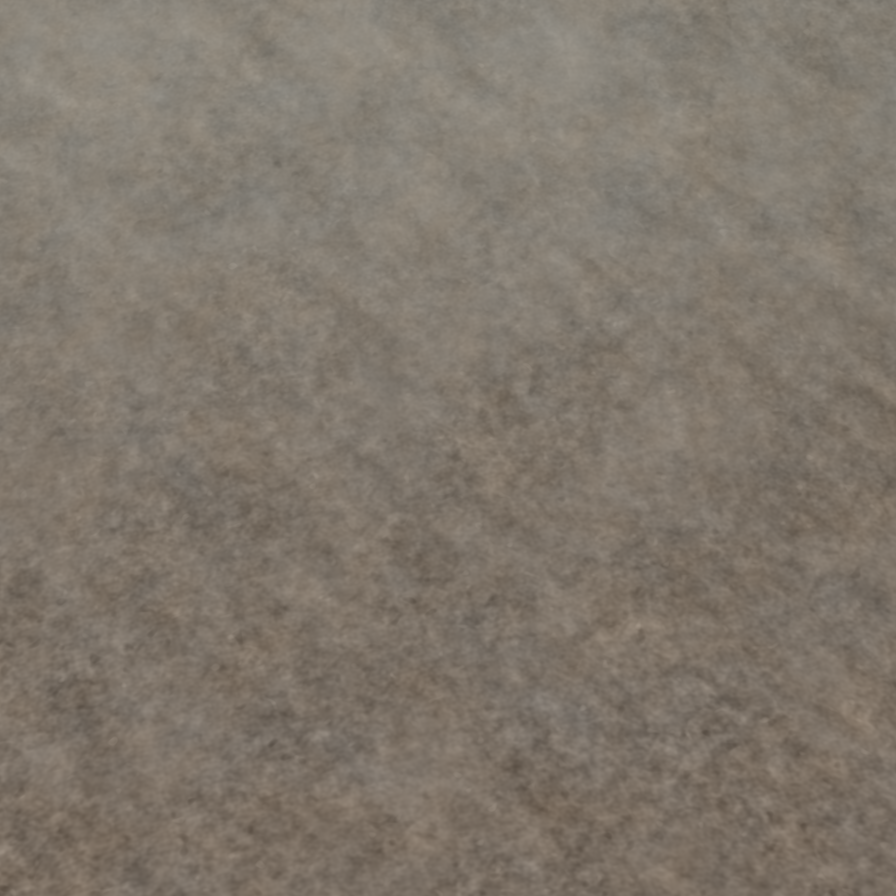
A Shadertoy shader for this texture:

```glsl
// Soft, worn brown-grey stone ground receding into a paler, cooler distance.

const vec3 NEAR_COLOR = vec3(0.474, 0.430, 0.386);
const vec3 MID_COLOR  = vec3(0.496, 0.458, 0.414);
const vec3 FAR_COLOR  = vec3(0.540, 0.518, 0.478);
const vec3 WARM_TINT  = vec3(0.006, 0.000, -0.006);

const float GRAIN_FREQ    = 42.0;   // grain cells across the near edge
const float CLUMP_FREQ    = 17.0;   // grain clusters across the near edge
const float FAR_SCALE     = 1.5;    // how much finer the far grains are
const float FLATTENING    = 1.2;    // vertical squash of the grains
const float NEAR_CONTRAST = 0.036;
const float FAR_CONTRAST  = 0.016;
const float CLUMP_AMOUNT  = 0.011;
const float BLOTCH_AMOUNT = 0.011;
const float STREAK_AMOUNT = 0.013;
const float PIT_AMOUNT    = 0.050;
const float FLECK_AMOUNT  = 0.055;
const vec2  STREAK_DIR    = vec2(0.64, -0.77);

// Integer hash giving a vector in -1..1
vec2 hashGradient(ivec2 cell) {
    uvec2 v = uvec2(cell) * 1664525u + 1013904223u;
    v.x += v.y * 1664525u;
    v.y += v.x * 1664525u;
    v ^= v >> 16u;
    v.x += v.y * 1664525u;
    v.y += v.x * 1664525u;
    v ^= v >> 16u;
    return vec2(v & 65535u) / 32767.5 - 1.0;
}

// Gradient noise scaled to a spread of about one
float noise(vec2 p) {
    ivec2 cell = ivec2(floor(p));
    vec2 f = fract(p);
    vec2 w = f * f * f * (f * (f * 6.0 - 15.0) + 10.0);
    float a = dot(hashGradient(cell), f);
    float b = dot(hashGradient(cell + ivec2(1, 0)), f - vec2(1, 0));
    float c = dot(hashGradient(cell + ivec2(0, 1)), f - vec2(0, 1));
    float d = dot(hashGradient(cell + ivec2(1, 1)), f - vec2(1, 1));
    return 4.5 * mix(mix(a, b, w.x), mix(c, d, w.x), w.y);
}

// Rotated octaves hide the lattice directions
float layeredNoise(vec2 p, int octaves, float gain) {
    const mat2 TURN = mat2(0.8, 0.6, -0.6, 0.8);
    float sum = 0.0, weight = 1.0, power = 0.0;
    for (int i = 0; i < octaves; i++) {
        sum += weight * noise(p);
        power += weight * weight;
        weight *= gain;
        p = TURN * p * 1.83 + 17.3;
    }
    return sum * inversesqrt(power);
}

// Ground coordinates: grains shrink and flatten with distance
vec2 groundPosition(vec2 uv) {
    float widen = mix(1.0, FAR_SCALE, uv.y);
    float depth = uv.y + 0.5 * (FAR_SCALE - 1.0) * uv.y * uv.y;
    return vec2((uv.x - 0.5) * widen, depth * FLATTENING);
}

void mainImage(out vec4 fragColor, in vec2 fragCoord) {
    vec2 uv = fragCoord / iResolution.xy;
    vec2 ground = groundPosition(uv);
    vec2 along = vec2(dot(ground, STREAK_DIR),
                      dot(ground, vec2(-STREAK_DIR.y, STREAK_DIR.x)));

    // Broad fade from near to far, dimmer towards the right
    vec3 color = mix(NEAR_COLOR, MID_COLOR, smoothstep(0.0, 0.55, uv.y));
    color = mix(color, FAR_COLOR, smoothstep(0.4, 0.95, uv.y));
    color -= 0.020 * smoothstep(0.55, 1.0, uv.x) * smoothstep(0.1, 0.5, uv.y);

    // Worn patches, diagonal streaks and grain clusters
    float blotch = layeredNoise(ground * 4.0 + 3.7, 3, 0.75);
    float streak = layeredNoise(along * vec2(4.0, 14.0) + 41.0, 2, 0.8);
    float clump = layeredNoise(ground * CLUMP_FREQ + 157.0, 2, 0.8);
    float tone = BLOTCH_AMOUNT * blotch + STREAK_AMOUNT * streak;
    tone += CLUMP_AMOUNT * mix(1.2, 0.75, uv.y) * clump;

    // Soft mineral grain, rougher in the foreground and in dark patches
    vec2 grainPos = ground * GRAIN_FREQ;
    float contrast = mix(NEAR_CONTRAST, FAR_CONTRAST, smoothstep(0.0, 0.95, uv.y));
    contrast *= clamp(1.0 - 0.15 * blotch, 0.65, 1.4);
    float grain = layeredNoise(grainPos + 91.0, 3, 0.82);
    tone += contrast * 0.85 * grain;

    // Sparse dark pits and pale flecks
    float relief = contrast / NEAR_CONTRAST;
    float pits = smoothstep(1.1, 2.3, noise(grainPos * 1.3 + 203.0));
    float flecks = smoothstep(1.4, 2.5, noise(grainPos * 1.5 + 307.0));
    tone += relief * (FLECK_AMOUNT * flecks - PIT_AMOUNT * pits);

    // Faint warm and cool stains
    float stain = 0.6 * layeredNoise(ground * 6.0 + 61.0, 2, 0.6)
                + 0.5 * noise(grainPos * 0.5 + 133.0);
    color += tone * vec3(1.0, 0.98, 0.95) + WARM_TINT * stain;

    fragColor = vec4(clamp(color, 0.0, 1.0), 1.0);
}
```
